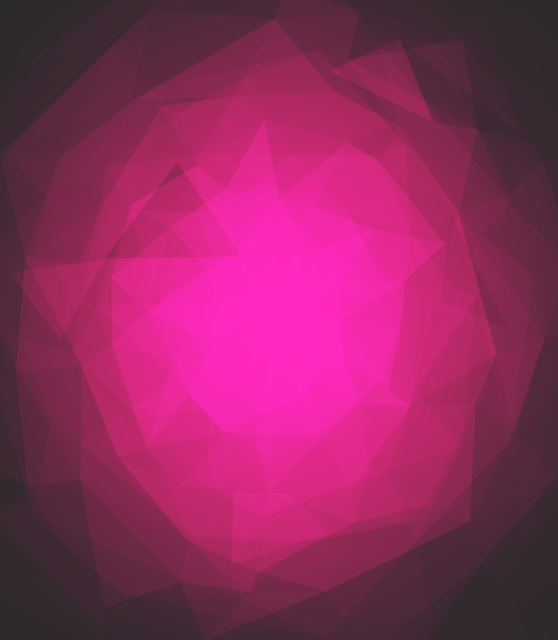
Reproduce this background procedurally as a WebGL 2 fragment shader.

```glsl
#version 300 es
precision highp float;
// Low-poly magenta glow: translucent triangular facets fading into charcoal.
uniform vec2 u_resolution;
out vec4 fragColor;

const float TAU = 6.2831853;
const vec2 CENTRE = vec2(0.434, 0.5);
const vec2 STRETCH = vec2(1.1, 1.0);

vec2 hash2(vec2 p) {
    vec3 q = fract(p.xyx * vec3(0.1031, 0.1030, 0.0973));
    q += dot(q, q.yzx + 33.33);
    return fract((q.xx + q.yz) * q.zy);
}

float cross2(vec2 a, vec2 b) { return a.x * b.y - a.y * b.x; }

// Signed distance to the line a-b, positive on its left
float side(vec2 p, vec2 a, vec2 b) {
    return cross2(b - a, p - a) / max(length(b - a), 1e-4);
}

// Smooth coverage of a triangle with either winding
float facet(vec2 p, vec2 a, vec2 b, vec2 c) {
    float turn = sign(cross2(b - a, c - a));
    float inside = min(turn * side(p, a, b), min(turn * side(p, b, c), turn * side(p, c, a)));
    return clamp(inside * u_resolution.y + 0.5, 0.0, 1.0);
}

// Jittered mesh vertex; id.x is the ring, id.y the spoke
vec2 vertex(vec2 id, float spokes, float seed) {
    vec2 key = vec2(id.x, mod(id.y, spokes)) + seed;
    vec2 polar = id + 0.7 * (hash2(key) - 0.5);
    float angle = polar.y * TAU / spokes;
    return (polar.x + 0.6) * 0.08 * vec2(cos(angle), sin(angle));
}

// Adds one facet: x gathers weighted radius, y gathers weight
void addFacet(inout vec2 sum, vec2 p, vec2 a, vec2 b, vec2 c, vec2 key) {
    float weight = facet(p, a, b, c);
    float radius = length(a + b + c) / 3.0 + 0.085 * (hash2(key).x - 0.5);
    sum += weight * vec2(radius, 1.0);
}

// Radius flattened over the facets of a ring mesh
float meshRadius(vec2 p, float spokes, float seed) {
    float radius = length(p);
    vec2 cell = floor(vec2(radius / 0.08 - 0.6, atan(p.y, p.x) * spokes / TAU));
    vec2 sum = vec2(radius, 1.0) * 0.01;
    for (int i = -1; i <= 1; i++) {
        for (int j = -1; j <= 1; j++) {
            vec2 id = cell + vec2(i, j);
            if (id.x < 0.0) continue;
            vec2 a = vertex(id, spokes, seed);
            vec2 b = vertex(id + vec2(1, 0), spokes, seed);
            vec2 c = vertex(id + vec2(1, 1), spokes, seed);
            vec2 d = vertex(id + vec2(0, 1), spokes, seed);
            vec2 key = vec2(id.x, mod(id.y, spokes)) + seed + 57.0;
            // Split each quad along its shorter diagonal
            if (distance(a, c) < distance(b, d)) {
                addFacet(sum, p, a, b, c, key);
                addFacet(sum, p, a, c, d, key + 31.0);
            } else {
                addFacet(sum, p, a, b, d, key);
                addFacet(sum, p, b, c, d, key + 31.0);
            }
        }
    }
    return sum.x / sum.y;
}

// Large accent facets; positive values darken
float accents(vec2 p) {
    float shade = 0.05 * facet(p, vec2(0.163, 0.596), vec2(0.277, 0.746), vec2(0.378, 0.599));
    shade -= 0.04 * facet(p, vec2(0.514, 0.889), vec2(0.625, 0.939), vec2(0.677, 0.809));
    shade += 0.03 * facet(p, vec2(0.625, 0.939), vec2(0.818, 0.785), vec2(0.677, 0.809));
    shade -= 0.03 * facet(p, vec2(0.365, 0.232), vec2(0.453, 0.229), vec2(0.362, 0.118));
    shade -= 0.02 * facet(p, vec2(0.453, 0.229), vec2(0.514, 0.167), vec2(0.362, 0.118));
    shade -= 0.03 * facet(p, vec2(0.016, 0.574), vec2(0.163, 0.594), vec2(0.094, 0.469));
    shade += 0.02 * facet(p, vec2(0.703, 0.668), vec2(0.794, 0.486), vec2(0.690, 0.529));
    return shade;
}

void main() {
    vec2 uv = gl_FragCoord.xy / u_resolution.y;
    vec2 p = (uv - CENTRE) * STRETCH;

    // Two overlaid meshes plus a little of the smooth radius
    float radius = 0.45 * meshRadius(p, 15.0, 11.0)
                 + 0.25 * meshRadius(p, 12.0, 83.0)
                 + 0.30 * length(p) + accents(uv);

    // Charcoal through crimson to hot magenta
    float red = 0.17 + 0.83 * exp(-pow(max(radius, 0.0) / 0.41, 3.4));
    float blue = 0.106 + 0.39 * red + 0.264 * pow(red, 8.0);
    fragColor = vec4(red, 0.16, blue, 1.0);
}
```
